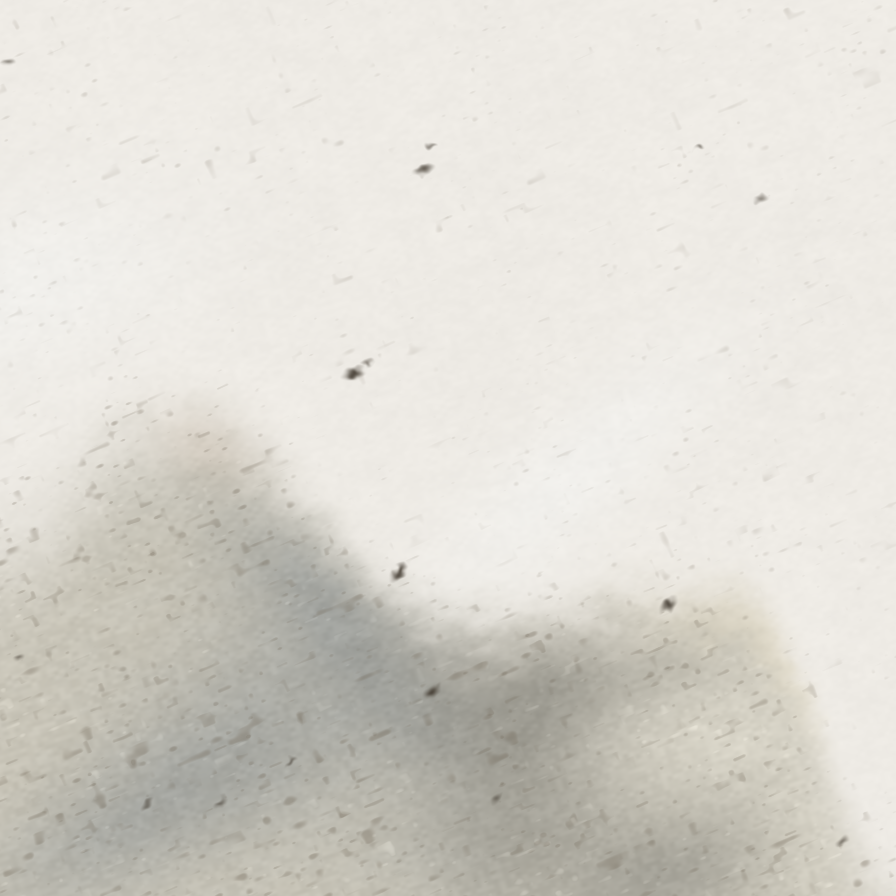
A Shadertoy shader for this texture:

```glsl
// Pale speckled plaster with a soft grey stain across its lower half.

float hash(vec2 p) {
    return fract(sin(dot(p, vec2(127.1, 311.7))) * 43758.5453);
}

float noise(vec2 p) {
    vec2 i = floor(p), f = fract(p);
    f = f * f * (3.0 - 2.0 * f);
    return mix(mix(hash(i), hash(i + vec2(1, 0)), f.x),
               mix(hash(i + vec2(0, 1)), hash(i + vec2(1, 1)), f.x), f.y);
}

float fbm(vec2 p) {
    float sum = 0.0, amp = 0.5;
    for (int i = 0; i < 4; i++) {
        sum += amp * noise(p);
        p = p * 2.03 + 17.3;
        amp *= 0.5;
    }
    return sum;
}

vec2 turn(vec2 p, float a) {
    float c = cos(a), s = sin(a);
    return vec2(c * p.x + s * p.y, c * p.y - s * p.x);
}

// Soft tilted ellipse, 1 at its centre.
float blob(vec2 p, vec2 centre, vec2 radius, float angle) {
    vec2 q = turn(p - centre, angle) / radius;
    return exp(-dot(q, q));
}

// Height of the stain's upper border.
float stainEdge(float x) {
    float y = mix(0.45, 0.535, smoothstep(0.0, 0.17, x));
    y = mix(y, 0.30, smoothstep(0.2, 0.54, x));
    y += 0.03 * smoothstep(0.55, 0.72, x);
    return y - 0.33 * smoothstep(0.82, 1.02, x);
}

// Irregular tilted specks, clustered by a slower noise.
float specks(vec2 p, float scale, float threshold) {
    float cluster = noise(p * scale * 0.22 + 4.7) - 0.5;
    float n = noise(turn(p, 0.4) * scale * vec2(1.0, 1.7) + 31.0);
    return smoothstep(threshold, threshold + 0.22, n + 0.2 * cluster);
}

void mainImage(out vec4 fragColor, in vec2 fragCoord) {
    vec2 p = fragCoord / iResolution.xy;
    float cloud = fbm(p * 7.0) - 0.47;
    float mottled = fbm(turn(p, 0.3) * vec2(35, 60)) - 0.47;

    // Paper with brighter washed patches
    vec3 col = vec3(0.934, 0.922, 0.899) + 0.012 * cloud;
    float wash = blob(p, vec2(0.64, 0.47), vec2(0.2, 0.06), 0.72)
               + blob(p, vec2(0.02, 0.68), vec2(0.2, 0.1), 0.3);
    col = mix(col, vec3(0.945, 0.94, 0.925), min(wash, 1.0));

    // Stain: beige body, then darker grey pools
    float depth = stainEdge(p.x) - p.y + 0.07 * cloud + 0.06 * mottled;
    float softness = mix(0.19, 0.11, smoothstep(0.0, 0.4, p.x));
    softness += 0.06 * smoothstep(0.75, 0.95, p.x);
    float stain = smoothstep(-0.055, softness, depth);
    col = mix(col, vec3(0.785, 0.77, 0.72), stain);

    float pool = 0.85 * blob(p, vec2(0.39, 0.315), vec2(0.17, 0.065), -0.68)
               + 0.75 * blob(p, vec2(0.58, 0.23), vec2(0.17, 0.075), 0.2)
               + 0.65 * blob(p, vec2(0.14, 0.08), vec2(0.18, 0.07), 0.5)
               + 0.5 * blob(p, vec2(0.3, 0.19), vec2(0.17, 0.13), 0.4)
               + 0.75 * blob(p, vec2(0.58, 0.08), vec2(0.14, 0.12), 0.0)
               + 0.7 * blob(p, vec2(0.75, 0.02), vec2(0.1, 0.06), 0.3);
    pool = clamp(pool + 0.25 * cloud + 0.25 * mottled, 0.0, 1.0);
    vec3 grey = mix(vec3(0.63, 0.637, 0.62), vec3(0.615, 0.607, 0.57),
                    smoothstep(0.35, 0.6, p.x));
    col = mix(col, grey, pool * stain);
    float pale = blob(p, vec2(0.8, 0.18), vec2(0.13, 0.06), 0.25)
               + 0.8 * blob(p, vec2(0.93, 0.07), vec2(0.07, 0.15), 0.4);
    col = mix(col, vec3(0.86, 0.845, 0.795), 0.75 * min(pale, 1.0) * stain);

    // Warm fringe along the border
    float fringe = exp(-pow((depth - 0.02) / 0.045, 2.0));
    float warmth = blob(p, vec2(0.84, 0.28), vec2(0.13, 0.1), -0.5);
    col -= vec3(0.01, 0.02, 0.05) * fringe * warmth;
    col -= vec3(0.02, 0.035, 0.045) * blob(p, vec2(0.23, 0.5), vec2(0.06, 0.04), -0.5);

    // Grain and clustered specks, denser inside the stain
    float grain = noise(turn(p, 0.3) * vec2(150, 210)) - 0.5;
    col += grain * mix(0.014, 0.045, stain) + mottled * mix(0.02, 0.06, stain);
    float zone = smoothstep(-0.09, 0.03, depth);
    float dots = 0.8 * specks(p, 62.0, mix(0.89, 0.82, zone))
               + 0.6 * specks(p + 0.37, 100.0, mix(0.87, 0.8, zone));
    col = mix(col, vec3(0.44, 0.4, 0.34), min(dots, 1.0) * mix(0.24, 0.42, zone));
    float glints = specks(p + 0.71, 85.0, 0.84);
    col += 0.06 * glints * stain;

    // Prominent marks: position and length
    vec3 marks[16] = vec3[16](
        vec3(0.395, 0.583, 0.016), vec3(0.409, 0.594, 0.01), vec3(0.472, 0.81, 0.014),
        vec3(0.48, 0.837, 0.01), vec3(0.85, 0.779, 0.011), vec3(0.78, 0.835, 0.008),
        vec3(0.445, 0.361, 0.015), vec3(0.008, 0.929, 0.011), vec3(0.325, 0.15, 0.011),
        vec3(0.246, 0.103, 0.012), vec3(0.164, 0.103, 0.011), vec3(0.482, 0.228, 0.015),
        vec3(0.746, 0.325, 0.015), vec3(0.554, 0.109, 0.01), vec3(0.94, 0.061, 0.012),
        vec3(0.021, 0.267, 0.01));
    float ink = 0.0;
    for (int i = 0; i < 16; i++) {
        float tilt = mix(0.2, 0.8, step(marks[i].y, 0.5));
        vec2 q = turn(p - marks[i].xy, tilt) + 0.006 * (noise(p * 140.0) - 0.5);
        float d = length(q * vec2(1.0, 1.9)) / marks[i].z;
        float strength = 0.5 + 0.4 * smoothstep(0.011, 0.016, marks[i].z);
        ink = max(ink, strength * (1.0 - smoothstep(0.0, 1.0, d)));
    }
    col = mix(col, vec3(0.26, 0.23, 0.19), ink);

    fragColor = vec4(clamp(col, 0.0, 1.0), 1.0);
}
```
